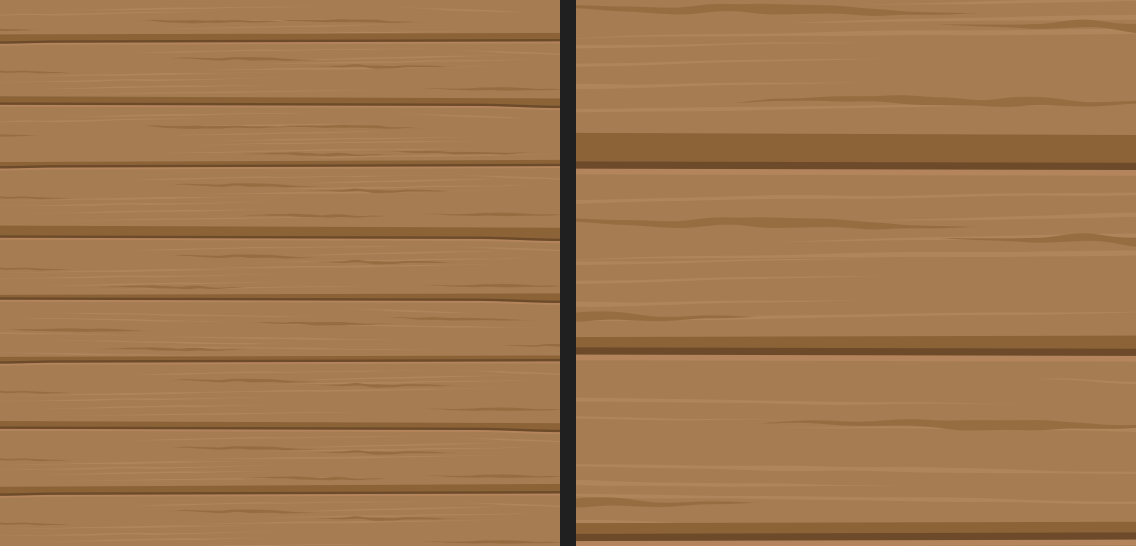
Left: the whole. Right: its middle third, enlarged.
A WebGL 2 fragment shader for this texture:

```glsl
#version 300 es
precision highp float;
// Horizontal wooden planks parted by eight uneven seams, each a shaded edge,
// a dark gap and a thin lit lip. Tapered, wavering grain streaks are laid on
// every plank by loops. Lengths down are in percent of the canvas height.

uniform vec2 u_resolution;
out vec4 outColor;

const vec3 WOOD = vec3(0.650, 0.490, 0.325);
const vec3 LIGHT_GRAIN = vec3(0.688, 0.525, 0.360);
const vec3 DARK_GRAIN = vec3(0.590, 0.425, 0.255);
const vec3 EDGE_SHADE = vec3(0.548, 0.388, 0.217);
const vec3 GAP = vec3(0.425, 0.290, 0.165);
const vec3 LIP = vec3(0.705, 0.520, 0.360);

const int SEAMS = 8;
// Height of the gap, shade depth at left and right, side that sags (-1 or 1)
const vec4 SEAM[SEAMS] = vec4[SEAMS](
  vec4(7.50, 1.20, 1.47, -1.0), vec4(19.10, 1.47, 1.07, 1.0),
  vec4(30.35, 0.67, 1.07, -1.0), vec4(43.45, 2.14, 1.74, 1.0),
  vec4(54.80, 0.80, 1.07, 1.0), vec4(66.10, 0.74, 1.00, -1.0),
  vec4(78.45, 1.34, 0.94, 1.0), vec4(90.30, 1.14, 1.67, -1.0));

float hash(float n) {
  return fract(sin(n * 12.9898 + 4.137) * 43758.547);
}

float noise(float x) {
  float cell = floor(x);
  return mix(hash(cell), hash(cell + 1.0), smoothstep(0.0, 1.0, x - cell));
}

// Antialiased coverage of a stripe around zero
float stripe(float dist, float halfWidth, float px) {
  float thinFade = clamp(2.0 * halfWidth / px, 0.0, 1.0);
  return clamp((halfWidth - abs(dist)) / px + 0.5, 0.0, 1.0) * thinFade;
}

// Tapered grain mark running right from start, drifting by slope over its length
float streak(vec2 p, vec2 start, float len, float slope, float halfWidth, float seed, float px) {
  float t = clamp((p.x - start.x) / len, 0.0, 1.0);
  float waver = (noise(t * 9.0 + seed) - 0.5) * halfWidth * 1.3;
  float width = halfWidth * sin(3.14159 * t) * (0.65 + 0.7 * noise(t * 13.0 + seed + 40.0));
  return stripe(p.y - start.y - slope * t - waver, width, px);
}

// Gap height at x: a slight tilt with a sag towards one end
float gapHeight(vec4 seam, float x) {
  float right = 0.25 * (x - 0.5) + 0.35 * smoothstep(0.85, 1.0, x);
  float left = 0.28 * (0.5 - x) + 0.15 * (1.0 - smoothstep(0.0, 0.1, x));
  return seam.x + (seam.w > 0.0 ? right : left);
}

// Pale long strokes, then short dark ones; kind selects the layout
vec3 grain(vec3 color, vec2 p, float plank, float kind, float px) {
  for (int i = 0; i < 8; i++) {
    float n = float(i);
    float seed = n * 7.3 + kind * 31.0;
    float start = mix(-0.3, 0.62, hash(seed));
    float len = mix(0.42, 0.65, hash(seed + 2.0));
    float depth = 2.1 + 1.08 * n + 0.5 * hash(seed + plank * 0.01);
    float slope = kind > 1.5 ? 0.8 : -0.9;
    float cover = streak(p, vec2(start, depth), len, slope, 0.13, seed, px);
    color = mix(color, LIGHT_GRAIN, cover);
  }
  // One stroke falls away near the right end
  float fall = streak(p, vec2(0.8 - 0.1 * kind, 1.6), 0.25, 1.0, 0.15, 5.0, px);
  color = mix(color, LIGHT_GRAIN, fall);

  float shift = kind * (kind > 1.5 ? 0.07 : -0.06);
  for (int i = 0; i < 4; i++) {
    float n = float(i);
    float c = n - 1.5;
    vec2 start = vec2(-0.14 + 0.44 * pow(n, 0.64) + shift, 3.5 + 1.6 * c * c + 1.07 * c);
    start.y += 0.4 * (hash(plank * 3.0 + n) - 0.5) + 0.6 * kind * sin(n * 2.0);
    float cover = streak(p, start, 0.275, 0.3, 0.25, n * 19.0 + kind * 5.0, px);
    color = mix(color, DARK_GRAIN, cover);
  }
  // Some planks carry one more mark close to the lower edge
  float present = step(0.5, mod(plank, 4.0) * kind + step(2.5, mod(plank, 4.0)) + step(3.5, plank) * step(plank, 5.5));
  vec2 low = vec2(plank > 3.5 && plank < 5.5 ? 0.17 : 0.425, 9.1);
  return mix(color, DARK_GRAIN, present * streak(p, low, 0.275, 0.2, 0.25, 77.0, px));
}

// Shaded edge above, dark gap on the line, lit lip below
vec3 drawSeam(vec3 color, vec2 p, vec4 seam, float px) {
  float below = p.y - gapHeight(seam, p.x);
  float shadeTop = seam.x - mix(seam.y, seam.z, p.x);
  float shade = clamp((p.y - shadeTop) / px + 0.5, 0.0, 1.0) * clamp(0.5 - below / px, 0.0, 1.0);
  color = mix(color, LIP, stripe(below - 0.38, 0.19, px));
  color = mix(color, EDGE_SHADE, shade);
  return mix(color, GAP, stripe(below, 0.22, px));
}

void main() {
  vec2 uv = gl_FragCoord.xy / u_resolution;
  vec2 p = vec2(uv.x, 100.0 * (1.0 - uv.y));
  float px = 100.0 / u_resolution.y;

  // Find the plank under this point and its upper edge
  float plank = 0.0;
  float top = -0.3;
  for (int i = 0; i < SEAMS; i++) {
    if (p.y > gapHeight(SEAM[i], p.x)) {
      plank = float(i + 1);
      top = SEAM[i].x;
    }
  }
  float kind = plank == 5.0 ? 2.0 : (plank == 0.0 || plank == 2.0 ? 1.0 : 0.0);

  vec3 color = grain(WOOD, vec2(p.x, p.y - top), plank, kind, px);
  for (int i = 0; i < SEAMS; i++) color = drawSeam(color, p, SEAM[i], px);
  outColor = vec4(color, 1.0);
}
```
